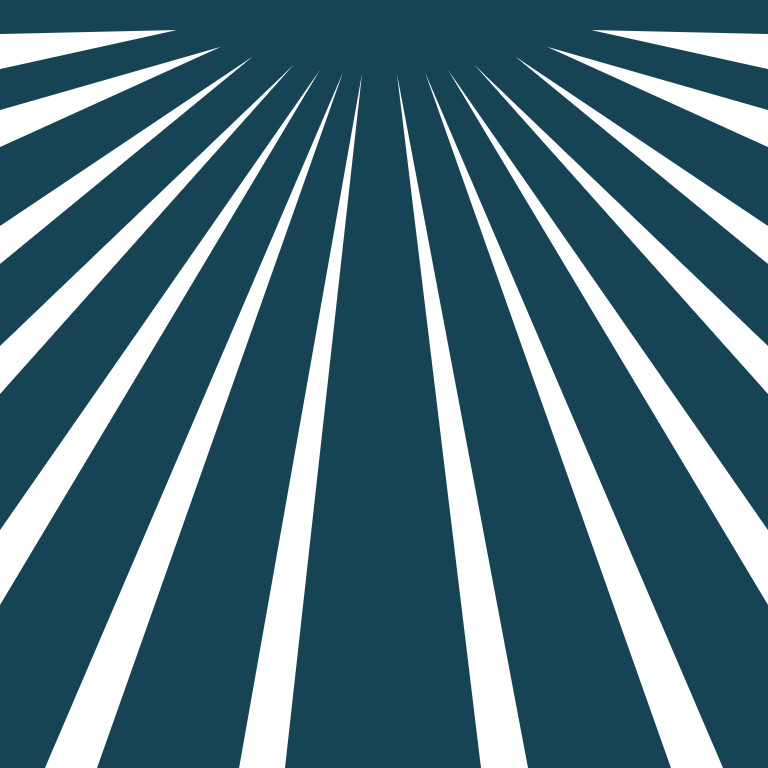
This background is drawn by a WebGL 2 fragment shader. Its source:

```glsl
#version 300 es
precision highp float;
// White sun rays fanning down from a dark band near the top of a teal ground.
// Seven wedges are mirrored about the centre line; their tips sit on a shallow
// parabola, and each wedge is the overlap of two antialiased half planes.

#define GROUND vec3(0.085, 0.265, 0.33)
#define RAY_COLOR vec3(1.0)
#define TIP_DROP 0.0964   // depth of the tip curve at the centre line
#define TIP_BEND 0.789    // how fast the tips rise towards the sides
#define INNER_SKEW vec3(-0.0117, -0.65, -0.57) // right innermost ray only

uniform vec2 u_resolution;
out vec4 fragColor;

// Per ray: tip distance from the centre line, then the angles in degrees
// of the upper and lower edges below the horizontal.
const int RAY_COUNT = 7;
const vec3 RAYS[RAY_COUNT] = vec3[](
    vec3(0.2695,  1.29, 12.43),
    vec3(0.2122, 15.98, 24.41),
    vec3(0.1706, 33.84, 39.37),
    vec3(0.1185, 43.75, 48.27),
    vec3(0.0833, 55.19, 59.12),
    vec3(0.0534, 66.81, 70.53),
    vec3(0.0286, 79.96, 83.67));

// Signed distance below a line through the origin (x outward, y down).
float belowLine(vec2 q, float angle) {
    return q.y * cos(angle) - q.x * sin(angle);
}

// Share of the pixel covered by the wedge between two edges.
float wedgeCoverage(vec2 q, vec2 edges, float pixel) {
    float upper = clamp(0.5 + belowLine(q, edges.x) / pixel, 0.0, 1.0);
    float lower = clamp(0.5 - belowLine(q, edges.y) / pixel, 0.0, 1.0);
    return max(upper + lower - 1.0, 0.0);
}

void main() {
    // Centre line at x = 0, y measured down from the top edge.
    vec2 p = vec2(gl_FragCoord.x - 0.5 * u_resolution.x,
                  u_resolution.y - gl_FragCoord.y) / u_resolution.y;
    float pixel = 1.0 / u_resolution.y;
    bool rightSide = p.x > 0.0;
    p.x = abs(p.x);

    float light = 0.0;
    for (int i = 0; i < RAY_COUNT; i++) {
        vec3 ray = RAYS[i];
        if (rightSide && i == RAY_COUNT - 1) ray += INNER_SKEW;
        vec2 tip = vec2(ray.x, TIP_DROP - TIP_BEND * ray.x * ray.x);
        light = max(light, wedgeCoverage(p - tip, radians(ray.yz), pixel));
    }
    fragColor = vec4(mix(GROUND, RAY_COLOR, light), 1.0);
}
```
